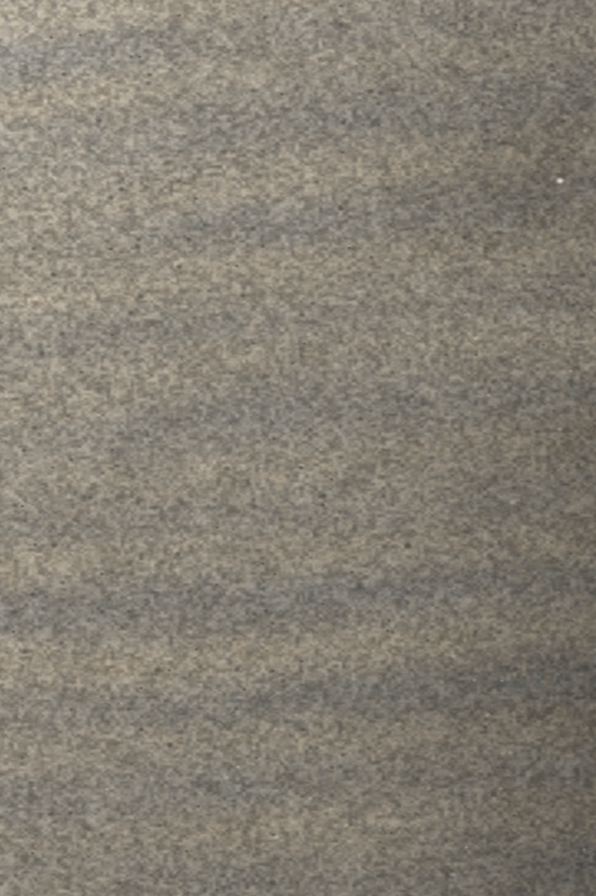
Write a Shadertoy shader that draws this texture.

```glsl
const vec3 WARM_SAND = vec3(0.562, 0.526, 0.464);
const vec3 COOL_SAND = vec3(0.474, 0.462, 0.436);
const vec3 DARK_GRAIN = vec3(0.29, 0.27, 0.25);
const vec3 PALE_GRAIN = vec3(0.88, 0.87, 0.83);
const float TAU = 6.2831853;

float hash(vec2 cell, float seed) {
    uvec2 q = uvec2(ivec2(cell) + 4096) * uvec2(1597u, 3571u);
    uint n = (q.x ^ q.y ^ (uint(seed) * 7919u)) * 747796405u;
    n = ((n >> 15) ^ n) * 277803737u;
    n = ((n >> 13) ^ n) * 668265263u;
    return float((n >> 16) & 65535u) / 65535.0;
}

float noise(vec2 p, float seed) {
    vec2 cell = floor(p);
    vec2 f = fract(p);
    f = f * f * (3.0 - 2.0 * f);
    float low = mix(hash(cell, seed), hash(cell + vec2(1, 0), seed), f.x);
    float high = mix(hash(cell + vec2(0, 1), seed), hash(cell + vec2(1, 1), seed), f.x);
    return mix(low, high, f.y);
}

float fbm(vec2 p, float seed) {
    float sum = 0.0;
    float weight = 0.533;
    for (int i = 0; i < 4; i++) {
        sum += weight * noise(p, seed + float(i));
        p = p * 2.03 + 7.3;
        weight *= 0.5;
    }
    return sum;
}

// Soft round grains, at most one per grid cell
float specks(vec2 p, float density, float chance, float radius, float seed) {
    vec2 cell = floor(p * density);
    vec2 offset = 0.3 + 0.4 * vec2(hash(cell, seed), hash(cell, seed + 1.0));
    float size = radius * mix(0.6, 1.2, hash(cell, seed + 2.0));
    float dist = length((fract(p * density) - offset) / density * vec2(0.85, 1.1));
    float present = step(hash(cell, seed + 3.0), chance);
    return present * (1.0 - smoothstep(0.0, size, dist));
}

// Wavy layers that climb towards the right: 0 is cool, 1 is warm
float layers(vec2 uv) {
    float climb = mix(0.035, 0.07, smoothstep(0.4, 0.95, uv.y));
    float height = uv.y - climb * (uv.x - 0.5) * (0.6 + 0.8 * uv.x);
    height += 0.035 * (fbm(uv * vec2(1.8, 5.0), 11.0) - 0.5);
    float wave = -cos(TAU * (0.955 - height) / 0.1045);
    float calm = 1.0 - 0.65 * exp(-pow((uv.y - 0.6) / 0.15, 2.0));
    float strength = calm * (0.1 + 0.3 * noise(vec2(uv.x * 2.5, height * 9.0), 21.0));
    float streaks = fbm(vec2(uv.x * 2.2, height * 20.0), 31.0) - 0.5;
    return clamp(0.5 + strength * wave + 0.8 * streaks, 0.0, 1.0);
}

// Light falls off from the upper left, with shadows at the right edge
float lighting(vec2 uv) {
    float slope = 1.03 + 0.15 * (uv.y - 0.5) - 0.15 * (uv.x - 0.5);
    float glow = 0.12 * exp(-4.0 * length(uv - vec2(0.05, 1.0)));
    float edge = smoothstep(0.5, 1.05, uv.x);
    float shadow = 0.27 * edge * noise(vec2(uv.x * 1.5, (uv.y - 0.06 * uv.x) * 11.0), 41.0);
    return slope + glow - shadow;
}

// Fine grains, a little wider than tall
float grain(vec2 p, float seed) {
    vec2 q = p * vec2(0.88, 1.1);
    q += 0.003 * (noise(p * 60.0, seed + 5.0) - 0.5);
    float coarse = noise(q * 88.0, seed);
    float medium = noise(q * 140.0 + 3.7, seed + 1.0);
    float fine = noise(q * 205.0 + 9.1, seed + 2.0);
    return 0.22 * coarse + 0.46 * medium + 0.32 * fine - 0.5;
}

void mainImage(out vec4 fragColor, in vec2 fragCoord) {
    vec2 uv = fragCoord / iResolution.xy;
    vec2 p = fragCoord / iResolution.x;

    // Layered ground colour
    vec3 color = mix(COOL_SAND, WARM_SAND, layers(uv)) * lighting(uv);
    float mottle = fbm(p * vec2(14.0, 22.0), 51.0) - 0.5;
    color *= 1.0 + 0.11 * mottle;

    // Grain brightness and slight warm or cool tint
    color *= 1.0 + 0.60 * grain(p, 61.0);
    float tint = noise(p * 75.0, 71.0) - 0.5;
    color += tint * vec3(0.013, 0.0, -0.015);

    // Scattered dark and pale grains
    color = mix(color, DARK_GRAIN, 0.6 * specks(p, 62.0, 0.03, 0.0065, 81.0));
    color = mix(color, PALE_GRAIN, 0.3 * specks(p + 0.31, 50.0, 0.02, 0.006, 91.0));
    color = mix(color, PALE_GRAIN, specks(p + 0.17, 12.0, 0.02, 0.008, 101.0));

    fragColor = vec4(clamp(color, 0.0, 1.0), 1.0);
}
```
